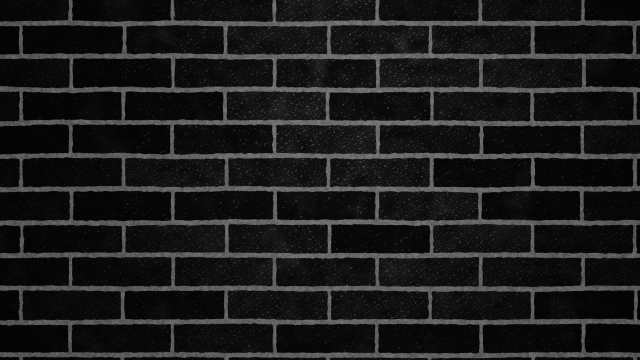
Write a Shadertoy shader that draws this texture.

```glsl
// Dark running-bond brick wall with pale, grainy mortar under a soft spotlight.
// Each point finds its nearest bed and head joint; hashes jitter the joints and
// tone the bricks, while value noise adds ragged edges, smudges and flecks.

// Layout, in units of canvas height
const vec2  PITCH        = vec2(0.2847, 0.0921);  // brick plus joint
const vec2  HALF_JOINT   = vec2(0.0050, 0.0068);
const float FIRST_BED    = 0.0139;                // lowest bed joint
const float EVEN_SHIFT   = 0.687;                 // head joints, in bricks
const float ODD_SHIFT    = 0.203;
const float HEAD_JITTER  = 0.007;
const float BED_WAVE     = 0.0022;
const float RAGGED       = 0.0026;
const float CORNER       = 0.0045;

// Tones
const vec3  TINT         = vec3(1.0, 1.0, 0.995);
const float BRICK_DARK   = 0.012;
const float BRICK_LIT    = 0.075;
const float MORTAR_DARK  = 0.33;
const float MORTAR_LIT   = 0.43;
const float MORTAR_GRAIN = 0.16;
const float FLECK_LIGHT  = 0.26;

// Spotlight
const vec2  LIGHT_CENTRE = vec2(0.97, 0.68);
const vec2  LIGHT_RADIUS = vec2(0.68, 0.80);

// Integer hash: lattice point to 0..1
float hash(vec2 cell) {
    uvec2 q = uvec2(ivec2(cell)) * uvec2(1597334673u, 3812015801u);
    uint h = (q.x ^ q.y) * 1597334673u;
    h = (h ^ (h >> 15)) * 2246822519u;
    h ^= h >> 13;
    return float(h >> 8) / 16777216.0;
}

float noise(vec2 p) {
    vec2 i = floor(p), f = fract(p);
    f = f * f * (3.0 - 2.0 * f);
    float low  = mix(hash(i), hash(i + vec2(1, 0)), f.x);
    float high = mix(hash(i + vec2(0, 1)), hash(i + vec2(1, 1)), f.x);
    return mix(low, high, f.y);
}

float fbm(vec2 p) {
    float sum = 0.0, gain = 0.5;
    for (int i = 0; i < 4; i++) {
        sum += gain * noise(p);
        p = mat2(1.6, 1.2, -1.2, 1.6) * p + 17.0;
        gain *= 0.5;
    }
    return sum / 0.9375;
}

// Depth inside the brick (negative in mortar); also returns the brick's id
float brickDepth(vec2 p, out vec2 id) {
    // Nearest bed joint, gently wavy
    float y = (p.y - FIRST_BED) / PITCH.y;
    float bed = round(y);
    float wave = (noise(vec2(p.x * 6.0, bed * 7.0 + 50.0)) - 0.5) * 2.0 * BED_WAVE;
    float dy = (y - bed) * PITCH.y - wave;
    id.y = dy > 0.0 ? bed : bed - 1.0;

    // Nearest head joint, shifted on alternate courses
    float shift = mod(id.y, 2.0) < 0.5 ? EVEN_SHIFT : ODD_SHIFT;
    float x = p.x / PITCH.x - shift;
    float head = round(x);
    float jitter = (hash(vec2(head, id.y) + 300.0) - 0.5) * HEAD_JITTER;
    float dx = (x - head) * PITCH.x - jitter;
    id.x = dx > 0.0 ? head : head - 1.0;

    // Rounded corners and chipped edges
    vec2 inside = abs(vec2(dx, dy)) - HALF_JOINT;
    vec2 gap = max(CORNER - inside, 0.0);
    float depth = min(max(inside.x, inside.y), CORNER);
    depth = min(depth, CORNER - length(gap));
    return depth + (fbm(p * 75.0) - 0.5) * 2.0 * RAGGED;
}

// Small slanted pale flecks in three sizes
float flecks(vec2 p, float density) {
    float sum = 0.0;
    vec2 q = mat2(0.82, -0.57, 0.57, 0.82) * p;
    for (int i = 0; i < 3; i++) {
        float scale = 62.0 + 32.0 * float(i);
        vec2 g = q * scale + 40.0 * float(i);
        vec2 cell = floor(g);
        vec2 centre = 0.35 + 0.3 * vec2(hash(cell + 11.0), hash(cell + 71.0));
        vec2 d = (fract(g) - centre) / vec2(0.33, 0.19);
        float strength = hash(cell + 131.0);
        float present = step(hash(cell + 191.0), density);
        sum += present * strength * (1.0 - smoothstep(0.3, 1.0, length(d)));
    }
    return sum;
}

void mainImage(out vec4 fragColor, in vec2 fragCoord) {
    vec2 p = fragCoord / iResolution.y;
    float pixel = 1.0 / iResolution.y;
    vec2 fall = (p - LIGHT_CENTRE) / LIGHT_RADIUS;
    float light = exp(-dot(fall, fall));

    vec2 id;
    float depth = brickDepth(p, id);
    float tone = hash(id + 500.0);

    // Brick face: individual tone, mottling, smudges and flecks
    float mottle = fbm(p * vec2(26.0, 32.0) + id * 5.0 + 90.0);
    float smudge = smoothstep(0.58, 0.82, fbm(p * vec2(9.0, 7.0) + 30.0));
    float face = BRICK_DARK + BRICK_LIT * light * (0.3 + 0.9 * tone) * (0.25 + 1.4 * mottle);
    face += 0.07 * smudge * mottle * (0.25 + light);
    float density = 0.15 + 0.6 * smoothstep(0.25, 0.75, 0.5 * mottle + 0.5 * tone);
    face += FLECK_LIGHT * flecks(p, density) * (0.08 + 0.6 * light);

    // Mortar: lit, with fine sand grain
    float grain = 0.6 * noise(p * 210.0) + 0.4 * noise(p * 95.0 + 60.0) - 0.5;
    float mortar = mix(MORTAR_DARK, MORTAR_LIT, light) + MORTAR_GRAIN * grain;

    float cover = smoothstep(-0.7 * pixel, 0.7 * pixel, depth);
    fragColor = vec4(TINT * mix(mortar, face, cover), 1.0);
}
```
